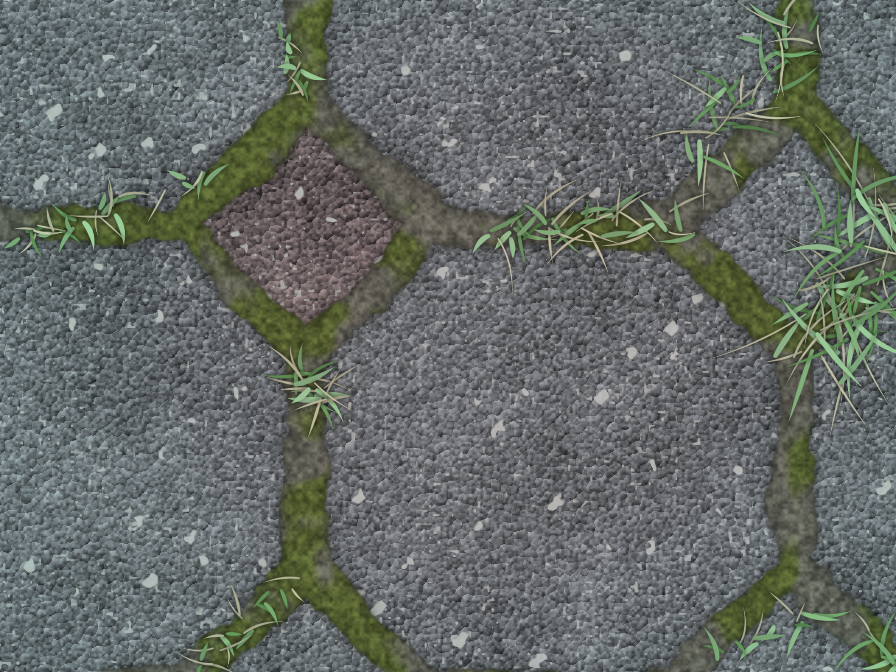
Give the GLSL for this texture, as a Shadertoy shader.

```glsl
// Weathered octagon and diamond paving with mossy joints, pale grit and tufts of grass.

const vec2  PERIOD        = vec2(0.725, 0.690);  // spacing of the diamond slabs
const vec2  DIAMOND_AT    = vec2(0.457, 0.661);
const float DIAMOND_SIZE  = 0.185;
const float JOINT_HALF    = 0.026;
const float PEBBLE_SCALE  = 105.0;
const float GRIT_SCALE    = 150.0;
const vec2  LIGHT         = vec2(-0.5, 0.86);

const vec3 STONE     = vec3(0.405, 0.422, 0.432);
const vec3 RED_STONE = vec3(0.420, 0.378, 0.378);
const vec3 GRIT      = vec3(0.740, 0.755, 0.735);
const vec3 SOIL      = vec3(0.385, 0.385, 0.345);
const vec3 MOSS      = vec3(0.335, 0.380, 0.190);
const vec3 LEAF_DARK = vec3(0.340, 0.530, 0.290);
const vec3 LEAF_PALE = vec3(0.600, 0.760, 0.580);
const vec3 STRAW     = vec3(0.720, 0.710, 0.600);

// Grass strips: start.xy, end.xy; and blades, blade length, spread
const int STRIPS = 9;
const vec4 STRIP[STRIPS] = vec4[STRIPS](
    vec4(1.32, 0.72, 1.20, 0.45), vec4(1.20, 0.97, 1.03, 0.77),
    vec4(0.72, 0.66, 1.02, 0.67), vec4(0.00, 0.635, 0.33, 0.74),
    vec4(0.44, 0.45, 0.48, 0.41), vec4(0.43, 0.95, 0.45, 0.86),
    vec4(0.29, 0.01, 0.45, 0.14), vec4(1.06, 0.02, 1.22, 0.10),
    vec4(1.28, 0.05, 1.34, 0.00));
const vec3 GROWTH[STRIPS] = vec3[STRIPS](
    vec3(80, 0.120, 0.11), vec3(44, 0.075, 0.06), vec3(46, 0.065, 0.04),
    vec3(30, 0.045, 0.03), vec3(24, 0.070, 0.03), vec3(14, 0.040, 0.04),
    vec3(20, 0.045, 0.03), vec3(14, 0.060, 0.03), vec3(8, 0.070, 0.03));

float hash(vec2 p) {
    vec3 q = fract(p.xyx * 0.1031);
    q += dot(q, q.yzx + 33.33);
    return fract((q.x + q.y) * q.z);
}

vec2 hash2(vec2 p) { return vec2(hash(p), hash(p + 71.7)); }

float noise(vec2 p) {
    vec2 i = floor(p), f = fract(p);
    f = f * f * (3.0 - 2.0 * f);
    return mix(mix(hash(i), hash(i + vec2(1, 0)), f.x),
               mix(hash(i + vec2(0, 1)), hash(i + vec2(1, 1)), f.x), f.y);
}

float fbm(vec2 p) {
    return 0.5 * noise(p) + 0.3 * noise(p * 2.1 + 9.0) + 0.2 * noise(p * 4.3 + 23.0);
}

// Vector from the nearest scattered centre, in cells; z is that cell's random value
vec3 nearestGrain(vec2 p) {
    vec2 cell = floor(p);
    vec3 best = vec3(9.0, 9.0, 0.0);
    for (int y = -1; y <= 1; y++)
    for (int x = -1; x <= 1; x++) {
        vec2 id = cell + vec2(x, y);
        vec2 v = p - id - hash2(id);
        if (dot(v, v) < dot(best.xy, best.xy)) best = vec3(v, hash(id + 13.0));
    }
    return best;
}

// x: distance to the joint centre line, y: signed distance to the diamond
vec2 paving(vec2 p) {
    vec2 q = abs(mod(p - DIAMOND_AT + 0.5 * PERIOD, PERIOD) - 0.5 * PERIOD);
    float diamond = (q.x + q.y - DIAMOND_SIZE) * 0.7071;
    float joint = diamond < 0.0 ? -diamond : min(diamond, min(q.x, q.y));
    return vec2(joint, diamond);
}

vec3 slab(vec2 p, float diamond) {
    vec3 pebble = nearestGrain(p * PEBBLE_SCALE);
    float tone = 0.98 + 0.38 * dot(pebble.xy, LIGHT) + 0.22 * (pebble.z - 0.5);
    tone += 0.60 * (noise(p * 240.0) - 0.5) + 0.42 * (fbm(p * 7.0) - 0.5);
    float red = smoothstep(0.0, -0.02, diamond) * step(p.x, 0.8) * step(0.4, p.y);
    vec3 col = mix(STONE, RED_STONE, red) * tone;
    // fine worn grit in drifts, then a few larger chips
    float grit = noise(p * GRIT_SCALE) + 0.30 * (fbm(p * 14.0 + 5.0) - 0.5);
    col = mix(col, GRIT, 0.75 * smoothstep(0.82, 0.98, grit));
    vec3 chip = nearestGrain(p * 16.0 + 0.25 * noise(p * 90.0));
    float chipSize = 0.14 * smoothstep(0.55, 1.0, chip.z);
    return mix(col, GRIT, 0.9 * smoothstep(0.03, -0.03, length(chip.xy) - chipSize) * step(0.55, chip.z));
}

vec3 jointFill(vec2 p) {
    float mossy = smoothstep(0.42, 0.60, fbm(p * 9.0 + 31.0));
    return mix(SOIL, MOSS, mossy) * (0.62 + 0.5 * noise(p * 130.0) + 0.28 * noise(p * 270.0));
}

// Signed distance to a curved, tapering blade
float blade(vec2 p, vec2 root, float angle, float len, float bend, float width) {
    vec2 dir = vec2(cos(angle), sin(angle)), v = p - root;
    float t = clamp(dot(v, dir) / len, 0.0, 1.0);
    vec2 spine = dir * len * t + vec2(-dir.y, dir.x) * bend * len * t * t;
    return length(v - spine) - width * (1.0 - t) * (0.5 + 1.6 * t);
}

vec3 addGrass(vec3 col, vec2 p, float pixel) {
    for (int s = 0; s < STRIPS; s++) {
        vec2 a = STRIP[s].xy, ab = STRIP[s].zw - a;
        vec3 g = GROWTH[s];
        float along = clamp(dot(p - a, ab) / dot(ab, ab), 0.0, 1.0);
        if (length(p - a - ab * along) > g.y * 1.8 + g.z) continue;
        for (int i = 0; i < int(g.x); i++) {
            vec2 seed = vec2(float(i) * 3.0 + 1.0, float(s) * 17.0 + 5.0);
            vec2 r = hash2(seed), k = hash2(seed + 200.0), c = hash2(seed + 400.0);
            vec2 root = a + ab * r.x + (hash2(seed + 600.0) - 0.5) * g.z;
            float dry = step(0.66, c.x);
            float len = g.y * mix(0.35, 1.0, r.y) * (1.0 + 0.3 * dry);
            float width = mix(0.0035, 0.0065, c.y) * (1.0 - 0.5 * dry);
            float d = blade(p, root, 6.2832 * k.x, len, k.y - 0.5, width);
            vec3 leaf = mix(mix(LEAF_DARK, LEAF_PALE, c.y), STRAW, dry);
            col *= 1.0 - 0.16 * smoothstep(0.008, 0.0, d);
            col = mix(col, leaf * (0.9 + 0.2 * k.x), smoothstep(pixel, -pixel, d));
        }
    }
    return col;
}

void mainImage(out vec4 fragColor, in vec2 fragCoord) {
    vec2 p = fragCoord / iResolution.y;
    float pixel = 0.7 / iResolution.y;

    // ragged slab edges
    vec2 wobble = vec2(fbm(p * 11.0), fbm(p * 11.0 + 40.0)) - 0.5;
    vec2 pave = paving(p + 0.035 * wobble);
    float edge = pave.x - JOINT_HALF * (0.65 + 0.7 * noise(p * 8.0)) + 0.007 * (noise(p * 70.0) - 0.5);

    vec3 col = mix(jointFill(p), slab(p, pave.y), smoothstep(-0.003, 0.004, edge));
    col *= 1.0 - 0.28 * exp(-abs(edge) * 130.0);
    col = addGrass(col, p, pixel);

    // cool cast toward the borders
    float border = smoothstep(0.2, 0.85, length(p - vec2(0.75, 0.5)));
    col *= mix(vec3(1.01, 0.98, 0.99), vec3(0.96, 1.03, 1.03), border);
    fragColor = vec4(col, 1.0);
}
```
